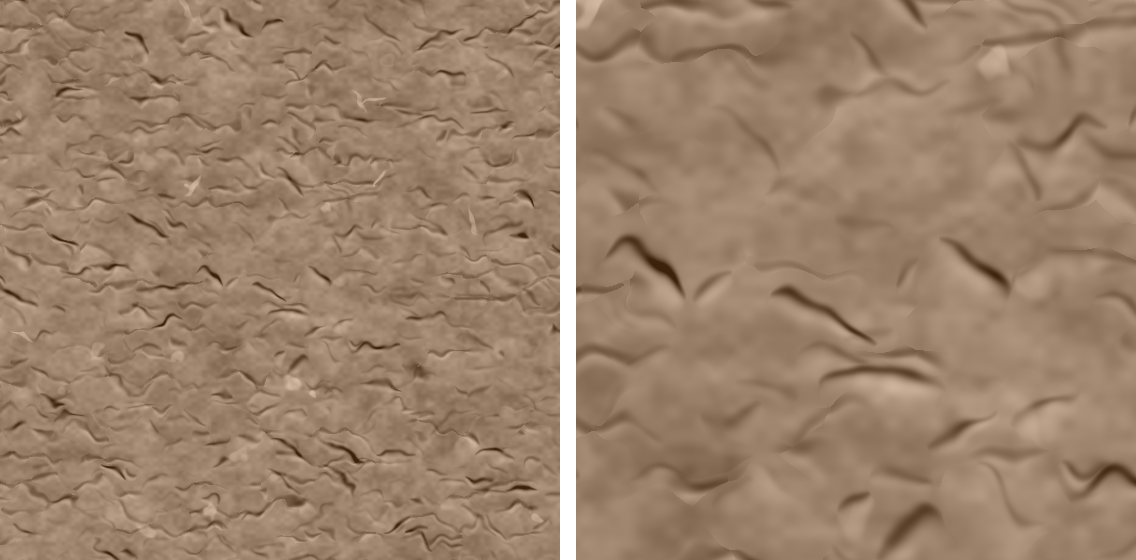
Left, the full canvas; right, a detail of the centre.
Write a three.js fragment shader that draws this texture.

```glsl
varying vec2 vUv;

#define CLAY vec3(0.594, 0.492, 0.400)
#define PLATES vec2(16.0, 22.0)
#define PLATE_CONTRAST 0.075
#define GRAIN_CONTRAST 0.21
#define CRACK_TILT -0.15
#define CRACK_SPREAD 1.5
#define CRACK_WIDTH 0.0043
#define DEEP_CRACK 0.56
#define FINE_CRACK 0.30
#define LIP_LIGHT 0.10
#define FLECK_CELLS 9.0
#define FLECK_SHARE 0.42

float hash(vec2 p) {
  vec3 q = fract(vec3(p.xyx) * 0.1031);
  q += dot(q, q.yzx + 33.33);
  return fract((q.x + q.y) * q.z);
}

vec2 hash2(vec2 p) {
  return vec2(hash(p), hash(p + 57.3));
}

float noise(vec2 p) {
  vec2 i = floor(p);
  vec2 f = fract(p);
  f = f * f * (3.0 - 2.0 * f);
  float low = mix(hash(i), hash(i + vec2(1.0, 0.0)), f.x);
  float high = mix(hash(i + vec2(0.0, 1.0)), hash(i + 1.0), f.x);
  return mix(low, high, f.y);
}

vec2 warp(vec2 p, float cells) {
  return vec2(noise(p * cells + 11.0), noise(p * cells + 71.0)) - 0.5;
}

vec2 rotate(vec2 p, float angle) {
  float c = cos(angle);
  float s = sin(angle);
  return vec2(c * p.x + s * p.y, c * p.y - s * p.x);
}

// Overlapping clay plates: lit tops and shaded level seams, faded at the borders
float plates(vec2 p) {
  vec2 g = p * PLATES;
  vec2 home = floor(g);
  vec2 nearest = vec2(8.0);
  vec2 second = vec2(8.0);
  vec2 id = home;
  for (int y = -1; y <= 1; y++) {
    for (int x = -1; x <= 1; x++) {
      vec2 cell = home + vec2(float(x), float(y));
      vec2 d = cell + 0.1 + 0.8 * hash2(cell + 200.0) - g;
      if (dot(d, d) < dot(nearest, nearest)) {
        second = nearest;
        nearest = d;
        id = cell;
      } else if (dot(d, d) < dot(second, second)) {
        second = d;
      }
    }
  }
  vec2 across = normalize(second - nearest);
  float edge = dot(0.5 * (nearest + second), across);
  float level = smoothstep(0.35, 0.95, abs(across.y));
  float broken = smoothstep(0.45, 0.72, noise(p * 17.0 + 40.0));
  float seam = (1.0 - smoothstep(0.0, 0.14, edge)) * level * broken;
  float rim = smoothstep(0.04, 0.14, edge) * (1.0 - smoothstep(0.14, 0.34, edge));
  rim *= max(across.y, 0.0) * broken;
  float tone = (hash(id + 310.0) - 0.5 - 0.4 * nearest.y) * smoothstep(0.0, 0.22, edge);
  return PLATE_CONTRAST * (tone + 0.9 * rim - 1.7 * seam);
}

// Tapered, arched cracks: x is the shadow, y the lit lip below it
vec2 cracks(vec2 p, float cells, float seed, float width) {
  vec2 home = floor(p * cells);
  vec2 result = vec2(0.0);
  for (int y = -1; y <= 1; y++) {
    for (int x = -1; x <= 1; x++) {
      vec2 cell = home + vec2(float(x), float(y));
      vec2 key = cell + seed;
      vec2 center = (cell + 0.1 + 0.8 * hash2(key)) / cells;
      vec2 shape = hash2(key + 23.0);
      float angle = CRACK_TILT + CRACK_SPREAD * (hash(key + 5.0) - 0.5);
      float reach = mix(0.18, 0.5, shape.x) / cells;
      vec2 q = rotate(p - center, angle);
      float t = q.x / reach;
      float taper = max(1.0 - t * t, 0.0);
      float h = q.y + (shape.y - 0.3) * reach * 0.5 * t * t;
      float w = width * (0.5 + 0.5 * taper);
      float depth = mix(0.2, 1.0, pow(hash(key + 91.0), 1.6)) * sqrt(taper);
      float shadow = exp(-h * h / (w * w));
      float lip = (h + 2.3 * w) / (1.4 * w);
      result = max(result, depth * vec2(shadow, exp(-lip * lip)));
    }
  }
  return result;
}

// Sparse pale chips and slivers of straw
float flecks(vec2 p) {
  vec2 home = floor(p * FLECK_CELLS);
  float cover = 0.0;
  for (int y = -1; y <= 1; y++) {
    for (int x = -1; x <= 1; x++) {
      vec2 cell = home + vec2(float(x), float(y));
      vec2 key = cell + 400.0;
      vec2 center = (cell + hash2(key)) / FLECK_CELLS;
      vec2 q = rotate(p - center, 3.14 * hash(key + 8.0));
      float sliver = step(0.72, hash(key + 17.0));
      vec2 size = mix(vec2(0.017, 0.011), vec2(0.032, 0.0055), sliver);
      size *= mix(0.6, 1.2, hash(key + 31.0));
      float present = step(hash(key + 43.0), FLECK_SHARE);
      float body = 1.0 - smoothstep(0.6, 1.1, length(q / size));
      cover = max(cover, present * body * mix(0.3, 1.0, hash(key + 61.0)));
    }
  }
  return cover;
}

void main() {
  vec2 p = vUv;
  vec2 ragged = p + 0.02 * warp(p, 16.0) + 0.016 * warp(p, 52.0);

  // Mottling in three sizes, slightly stretched sideways
  float grain = 0.36 * noise(ragged * vec2(20.0, 28.0)) + 0.34 * noise(p * vec2(52.0, 72.0) + 9.0)
    + 0.3 * noise(p * vec2(115.0, 140.0) + 31.0) - 0.5;
  float broad = noise(p * 8.0 + 3.0) - 0.5;
  float tone = GRAIN_CONTRAST * grain + 0.04 * broad + plates(ragged) + 0.016;

  // Cracks of two sizes, broken along their length
  vec2 deep = cracks(ragged, 11.0, 100.0, CRACK_WIDTH);
  vec2 fine = cracks(ragged + 0.37, 18.0, 150.0, CRACK_WIDTH * 0.9);
  float wear = mix(0.3, 1.0, noise(p * 62.0 + 5.0));
  float shadow = max(deep.x * DEEP_CRACK, fine.x * FINE_CRACK) * wear;
  tone += LIP_LIGHT * max(deep.y, fine.y) * (0.3 + wear);

  float pale = flecks(p + 0.014 * warp(p, 70.0));
  tone = mix(tone, 0.22 + 0.25 * grain, pale * 0.85);
  tone -= shadow * (1.0 - 0.6 * pale);
  tone = max(tone, -0.36);
  gl_FragColor = vec4(clamp(CLAY + tone, 0.0, 1.0), 1.0);
}
```
